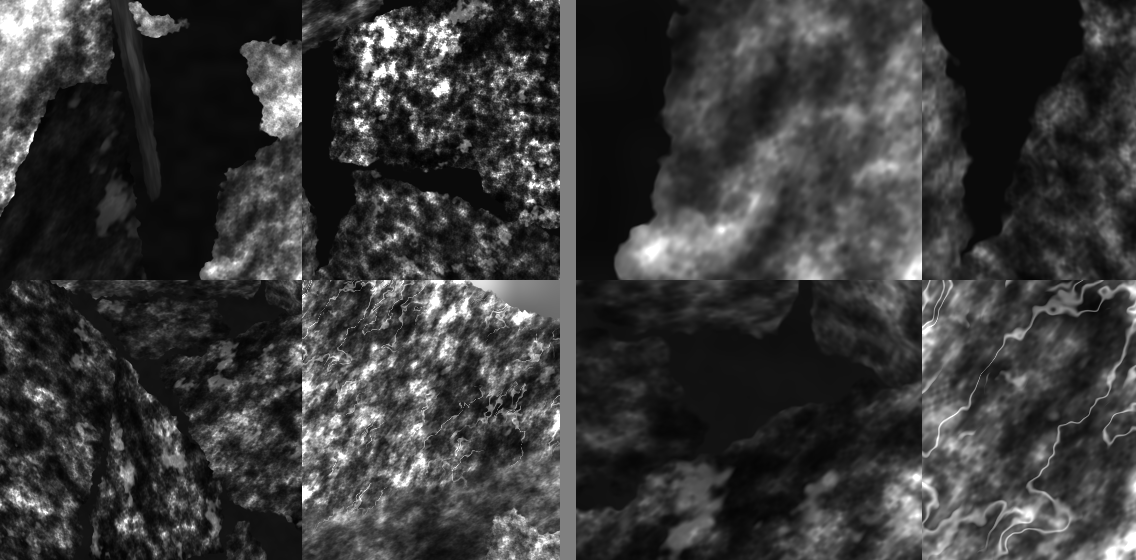
Left: the whole. Right: its middle third, enlarged.
Give the GLSL for this texture, as a Shadertoy shader.

```glsl
// Four grey panels of rough stone: sunlit blocks with deep shadow, speckled boulders,
// wedged dark stones and a veined slab. Each stone is a rounded quad with a wobbling
// outline, filled with log-scaled fractal noise so that dark grains dominate.

const vec2 SEAM = vec2(0.539, 0.5);

float hash(vec2 p) {
    return fract(sin(dot(p, vec2(127.1, 311.7))) * 43758.5453);
}

float noise(vec2 p) {
    vec2 i = floor(p), f = fract(p);
    f = f * f * (3.0 - 2.0 * f);
    return mix(mix(hash(i), hash(i + vec2(1, 0)), f.x),
               mix(hash(i + vec2(0, 1)), hash(i + vec2(1, 1)), f.x), f.y);
}

// Axes turned so that x runs along the given angle
vec2 turn(vec2 p, float angle) {
    float c = cos(angle), s = sin(angle);
    return vec2(c * p.x + s * p.y, c * p.y - s * p.x);
}

float fbm(vec2 p, int octaves) {
    float sum = 0.0, total = 0.0, weight = 1.0;
    for (int i = 0; i < octaves; i++) {
        sum += weight * noise(p);
        total += weight;
        weight *= 0.65;
        p = turn(p, 0.6) * 2.03 + 17.3;
    }
    return sum / total;
}

// Mineral surface: grain, broad patches and pale flecks around a median level
float rock(vec2 p, float angle, float stretch, float level, float contrast) {
    vec2 q = turn(p, angle) * vec2(1.0 / stretch, 1.0) + angle * 5.0;
    float grain = fbm(q * 55.0, 4) - 0.5;
    float patches = noise(q * 17.0) - 0.5;
    float flecks = smoothstep(0.6, 0.74, fbm(q * 28.0 + 31.0, 4));
    return level * exp(contrast * (grain + 0.35 * patches)) + 0.06 * contrast * flecks;
}

// Signed distance to a line, positive on the left of a to b
float side(vec2 p, vec2 a, vec2 b) {
    vec2 e = normalize(b - a);
    return e.x * (p.y - a.y) - e.y * (p.x - a.x);
}

float softMin(float a, float b) {
    float h = max(0.02 - abs(a - b), 0.0);
    return min(a, b) - h * h * 12.0;
}

// Rounded convex quad with counterclockwise corners, positive inside
float quad(vec2 p, vec2 a, vec2 b, vec2 c, vec2 d) {
    return softMin(softMin(side(p, a, b), side(p, b, c)),
                   softMin(side(p, c, d), side(p, d, a)));
}

// Lays a stone over the tone, a little darker towards its outline
float lay(float tone, float d, float surface) {
    float shade = mix(0.7, 1.0, smoothstep(0.0, 0.03, d));
    return mix(tone, surface * shade, smoothstep(-0.002, 0.002, d));
}

// Upper left: bright blocks around black shadow
float sunlitBlocks(vec2 p, vec2 w) {
    float tone = 0.03 + 0.025 * noise(p * 40.0);
    float lit = side(w, vec2(0, 0.72), vec2(0.14, 1)) + 0.05 * (fbm(p * 25.0, 3) - 0.5);
    float block = rock(p * 0.8, 0.9, 1.3, 0.56, 2.2 + 2.0 * smoothstep(0.02, -0.02, lit));
    block *= mix(0.5, 1.0, smoothstep(-0.02, 0.02, lit));
    tone = lay(tone, quad(w, vec2(-0.1, 0.4), vec2(0.2, 0.8), vec2(0.2, 1.1), vec2(-0.1, 1.1)), block);
    tone = lay(tone, quad(w, vec2(-0.06, 0.48), vec2(0.27, 0.48), vec2(0.21, 0.855), vec2(0.105, 0.85)),
               rock(p * 0.6, 1.0, 1.8, 0.075, 3.0) * 0.85);
    tone = lay(tone, quad(mix(p, w, 0.4), vec2(0.27, 0.63), vec2(0.295, 0.66), vec2(0.235, 1.03), vec2(0.19, 1.03)),
               rock(p, -1.37, 7.0, 0.17, 1.6));
    tone = lay(tone, quad(w, vec2(0.247, 0.93), vec2(0.3, 0.935), vec2(0.355, 0.945), vec2(0.232, 1.0)),
               rock(p, 0.3, 1.0, 0.6, 2.0));
    tone = lay(tone, quad(w, vec2(0.475, 0.765), vec2(0.6, 0.7), vec2(0.6, 0.93), vec2(0.425, 0.92)),
               rock(p, 0.5, 1.0, 0.56, 2.2));
    return lay(tone, quad(w, vec2(0.365, 0.48), vec2(0.6, 0.48), vec2(0.6, 0.81), vec2(0.395, 0.69)),
               rock(p * 0.65, 0.95, 1.3, 0.37, 3.6));
}

// Upper right: speckled boulders
float speckledBoulders(vec2 p, vec2 w) {
    float tone = 0.04;
    tone = lay(tone, quad(w, vec2(0.5, 0.9), vec2(0.625, 0.94), vec2(0.72, 1.03), vec2(0.5, 1.1)),
               rock(p, 0.4, 2.0, 0.18, 4.0));
    float upper = quad(w, vec2(0.585, 0.71), vec2(1.1, 0.69), vec2(1.1, 1.09), vec2(0.61, 0.955));
    float lower = quad(w, vec2(0.785, 0.755), vec2(0.935, 0.59), vec2(1.1, 0.6), vec2(1.1, 0.85));
    tone = lay(tone, max(upper, lower), rock(p, 0.7, 1.0, 0.2, 6.5));
    tone = lay(tone, quad(w, vec2(0.56, 0.48), vec2(1.1, 0.48), vec2(1.1, 0.54), vec2(0.645, 0.705)),
               rock(p, 2.1, 1.2, 0.15, 5.0));
    return lay(tone, quad(w, vec2(0.5, 0.48), vec2(0.57, 0.48), vec2(0.563, 0.62), vec2(0.5, 0.72)),
               rock(p, 1.4, 1.5, 0.15, 4.0));
}

// Lower left: dark stones wedged together
float wedgedStones(vec2 p, vec2 w) {
    float tone = 0.05 + 0.04 * fbm(p * 30.0, 3);
    tone = lay(tone, quad(w, vec2(0.23, 0.36), vec2(0.4, 0.39), vec2(0.395, 0.46), vec2(0.17, 0.465)),
               rock(p, 0.2, 1.5, 0.13, 4.0));
    tone = lay(tone, quad(w, vec2(0.12, 0.475), vec2(0.44, 0.465), vec2(0.47, 0.53), vec2(0.08, 0.53)),
               rock(p, 0.1, 2.0, 0.18, 4.5));
    tone = lay(tone, quad(w, vec2(0.475, 0.46), vec2(0.58, 0.42), vec2(0.58, 0.53), vec2(0.465, 0.53)),
               rock(p, 2.4, 1.4, 0.16, 4.0));
    tone = lay(tone, quad(w, vec2(0.405, 0.1), vec2(0.6, 0.04), vec2(0.6, 0.47), vec2(0.285, 0.35)),
               rock(p, 0.6, 1.4, 0.15, 4.6));
    tone = lay(tone, quad(w, vec2(-0.9, -0.05), vec2(0.125, -0.02), vec2(0.21, 0.36), vec2(0.08, 0.53)),
               rock(p, 2.2, 1.5, 0.17, 5.0));
    tone = lay(tone, quad(w, vec2(0.15, -0.04), vec2(0.4, 0.01), vec2(0.38, 0.17), vec2(0.215, 0.37)),
               rock(p, 1.75, 1.7, 0.18, 6.0));
    return lay(tone, quad(w, vec2(0.39, -0.03), vec2(0.48, -0.03), vec2(0.45, 0.065), vec2(0.415, 0.07)),
               rock(p, 1.2, 1.4, 0.18, 4.5));
}

// Lower right: pale slab with slanting veins above a soft hollow
float veinedSlab(vec2 p, vec2 w) {
    vec2 along = turn(w, 0.85) * vec2(7, 24);
    float veins = smoothstep(0.035, 0.0, abs(fbm(along, 4) - 0.5)) * smoothstep(0.3, 0.65, noise(p * 18.0));
    float slab = rock(p, 0.8, 1.5, 0.3, 4.4) + 0.38 * veins;
    float under = smoothstep(0.03, -0.03, side(w, vec2(0.54, 0.06), vec2(1, 0.2)));
    slab = mix(slab, rock(p, 0.45, 1.6, 0.33, 2.6), under);
    slab *= 1.0 - 0.75 * exp(-dot((w - vec2(0.78, 0.03)) * vec2(10, 22), (w - vec2(0.78, 0.03)) * vec2(10, 22)));
    float crest = side(w, vec2(0.82, 0.5), vec2(1, 0.43));
    slab += 0.35 * smoothstep(-0.03, 0.0, crest) * fbm(p * 50.0, 3);
    slab = mix(slab, 0.3 + 0.6 * noise(p * 14.0), smoothstep(-0.002, 0.002, crest));
    return lay(slab, quad(w, vec2(0.85, -0.03), vec2(1.1, -0.03), vec2(1.1, 0.01), vec2(0.89, 0.085)),
               rock(p, 1.1, 1.0, 0.46, 3.4));
}

void mainImage(out vec4 fragColor, in vec2 fragCoord) {
    vec2 p = fragCoord / iResolution.xy;
    vec2 wobble = vec2(fbm(p * 22.0, 4), fbm(p * 22.0 + 50.0, 4)) - 0.5;
    vec2 w = p + 0.045 * wobble;
    float tone;
    if (p.y > SEAM.y) tone = p.x < SEAM.x ? sunlitBlocks(p, w) : speckledBoulders(p, w);
    else tone = p.x < SEAM.x ? wedgedStones(p, w) : veinedSlab(p, w);
    fragColor = vec4(vec3(clamp(tone, 0.0, 1.0)), 1.0);
}
```
